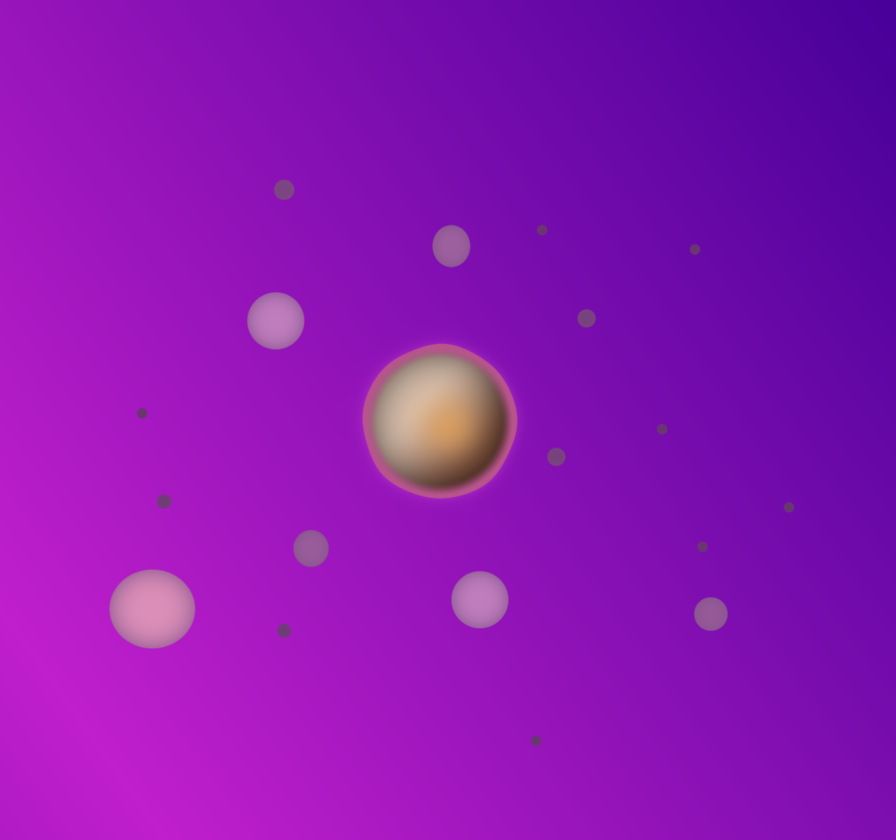
Write a WebGL 2 fragment shader that draws this background.

```glsl
#version 300 es
precision highp float;

uniform vec2 u_resolution;
out vec4 fragColor;

// Backdrop
const vec2 CANVAS_CENTER = vec2(0.533, 0.5);
const vec2 GRADIENT_DIR = vec2(0.81, 0.58);
const float GRADIENT_PEAK = 0.16;
const float GRADIENT_SPAN = 1.28;
const vec3 MAGENTA = vec3(0.75, 0.12, 0.80);
const vec3 INDIGO = vec3(0.28, 0.0, 0.60);

// Central pearl
const vec2 PEARL_CENTER = vec2(0.523, 0.498);
const float PEARL_RADIUS = 0.0835;
const float RIM_RADIUS = 0.0915;
const float RIM_WOBBLE = 0.0008;
const float GLOW_WIDTH = 0.006;
const vec3 RIM = vec3(0.72, 0.33, 0.55);
const vec3 GLOW = vec3(0.76, 0.25, 0.80);
const vec3 CREAM = vec3(0.87, 0.77, 0.70);
const vec3 BROWN = vec3(0.45, 0.28, 0.22);
const vec3 GOLD = vec3(0.88, 0.63, 0.35);

// Floating orbs: larger ones turn from dusk through lilac to pink
const vec3 DUSK = vec3(0.41, 0.21, 0.44);
const vec3 LILAC = vec3(0.75, 0.49, 0.74);
const vec3 PINK = vec3(0.86, 0.56, 0.72);
const float SMALLEST = 0.006;
const float LARGEST = 0.049;

// Center and radii
const vec4 ORBS[6] = vec4[](
  vec4(0.181, 0.275, 0.051, 0.047), vec4(0.328, 0.618, 0.034, 0.034),
  vec4(0.571, 0.286, 0.034, 0.034), vec4(0.537, 0.707, 0.0225, 0.025),
  vec4(0.370, 0.347, 0.021, 0.022), vec4(0.846, 0.269, 0.020, 0.020));

// Center and radius
const vec3 SPECKS[12] = vec3[](
  vec3(0.338, 0.774, 0.0120), vec3(0.698, 0.621, 0.0108),
  vec3(0.662, 0.456, 0.0108), vec3(0.195, 0.403, 0.0085),
  vec3(0.338, 0.249, 0.0082), vec3(0.169, 0.508, 0.0062),
  vec3(0.645, 0.726, 0.0062), vec3(0.827, 0.703, 0.0062),
  vec3(0.788, 0.489, 0.0062), vec3(0.939, 0.396, 0.0062),
  vec3(0.836, 0.349, 0.0062), vec3(0.638, 0.118, 0.0062));

float coverage(float dist, float pixel) {
  return 1.0 - smoothstep(-pixel, pixel, dist);
}

vec3 backdrop(vec2 p) {
  float t = abs(dot(p, GRADIENT_DIR) - GRADIENT_PEAK) / GRADIENT_SPAN;
  return mix(MAGENTA, INDIGO, clamp(t, 0.0, 1.0));
}

vec3 addOrb(vec3 color, vec2 offset, vec2 radii, float pixel) {
  float k = length(offset / radii);
  float size = min(radii.x, radii.y);
  float t = clamp((size - SMALLEST) / (LARGEST - SMALLEST), 0.0, 1.0);
  vec3 tint = mix(DUSK, LILAC, min(t / 0.64, 1.0));
  tint = mix(tint, PINK, smoothstep(0.66, 0.94, t));
  tint = mix(tint, DUSK + 0.1, 0.6 * min(k * k * k, 1.0) * smoothstep(0.0, 0.4, t));
  return mix(color, tint, coverage((k - 1.0) * size, pixel));
}

vec3 pearlBody(vec2 n) {
  // Light falls from the upper left, with a warm core
  float side = dot(n, vec2(0.75, -0.66));
  vec3 body = mix(CREAM, BROWN, smoothstep(-0.45, 0.9, side));
  vec2 core = n - vec2(0.15, -0.08);
  body = mix(body, GOLD, 0.75 * exp(-5.0 * dot(core, core)));
  float r = min(length(n), 1.0);
  return body * (1.0 - 0.42 * r * r * r);
}

vec3 addPearl(vec3 color, vec2 offset, float pixel) {
  // Layered sines make the outline slightly uneven
  float angle = atan(offset.y, offset.x);
  float wobble = sin(5.0 * angle + 0.6) + 0.6 * sin(8.0 * angle + 2.0);
  float dist = length(offset) - RIM_RADIUS - RIM_WOBBLE * wobble;
  color = mix(color, GLOW, 0.35 * exp(-max(dist, 0.0) / GLOW_WIDTH));
  color = mix(color, RIM, coverage(dist, pixel));
  vec2 n = offset / PEARL_RADIUS;
  return mix(color, pearlBody(n), 1.0 - smoothstep(0.87, 1.06, length(n)));
}

void main() {
  float pixel = 1.0 / u_resolution.y;
  vec2 p = (gl_FragCoord.xy - 0.5 * u_resolution) * pixel + CANVAS_CENTER;
  vec3 color = backdrop(p);
  for (int i = 0; i < ORBS.length(); i++)
    color = addOrb(color, p - ORBS[i].xy, ORBS[i].zw, pixel);
  for (int i = 0; i < SPECKS.length(); i++)
    color = addOrb(color, p - SPECKS[i].xy, SPECKS[i].zz, pixel);
  color = addPearl(color, p - PEARL_CENTER, pixel);
  fragColor = vec4(color, 1.0);
}
```
